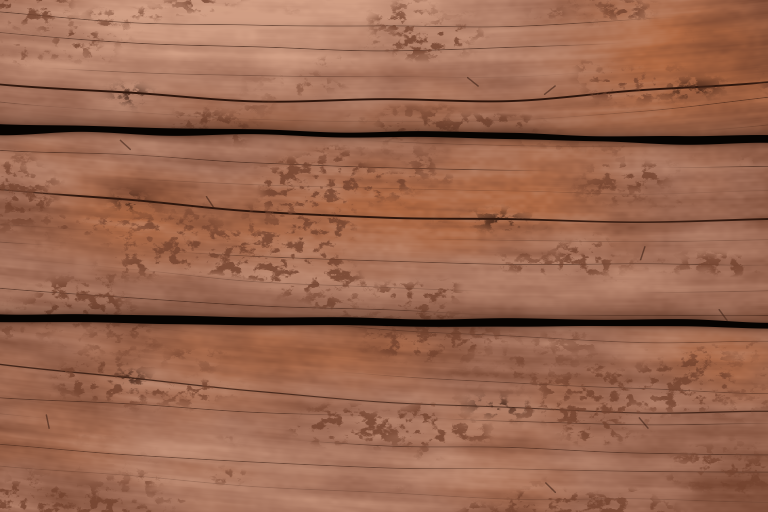
This texture is drawn by a WebGL 1 fragment shader. Its source:

```glsl
precision highp float;
// Three weathered timber boards stacked with dark, slightly tilted gaps.
// Stretched value noise gives the grain, bowed curves the cracks, and
// masked noise the stains, pores, grime and small scars.

uniform vec2 u_resolution;

#define PITCH 0.370
#define SEAM_Y 0.377
#define GAP_HALF 0.0062
#define CRACK_STEP 0.047
#define CRACK_HALF 0.0009
#define CLAY vec3(0.63, 0.43, 0.345)
#define OCHRE vec3(0.69, 0.41, 0.26)
#define PALE vec3(0.79, 0.59, 0.49)
#define UMBER vec3(0.45, 0.26, 0.18)
#define GRIME vec3(0.20, 0.10, 0.06)
#define GAP_COLOR vec3(0.025, 0.010, 0.004)

float hash(vec2 p) {
  vec3 q = fract(p.xyx * vec3(0.1031, 0.1030, 0.0973));
  q += dot(q, q.yzx + 33.33);
  return fract((q.x + q.y) * q.z);
}

float noise(vec2 p) {
  vec2 i = floor(p), f = fract(p);
  f = f * f * (3.0 - 2.0 * f);
  return mix(mix(hash(i), hash(i + vec2(1.0, 0.0)), f.x),
             mix(hash(i + vec2(0.0, 1.0)), hash(i + 1.0), f.x), f.y);
}

float fbm(vec2 p) {
  float sum = 0.0, amp = 0.5;
  for (int i = 0; i < 4; i++) {
    sum += amp * noise(p);
    p = p * 2.03 + 17.3;
    amp *= 0.5;
  }
  return sum / 0.9375;
}

// Soft elliptical patch
float blob(vec2 p, vec2 center, vec2 radius) {
  vec2 q = (p - center) / radius;
  return exp(-dot(q, q));
}

// Antialiased stroke coverage at distance d
float stroke(float d, float halfWidth, float px) {
  return clamp((halfWidth - d) / px + 0.5, 0.0, 1.0);
}

// Height of a gap between boards
float seamHeight(float k, float x) {
  return SEAM_Y + PITCH * k - (0.011 + 0.010 * k) * x
       + 0.006 * (noise(vec2(x * 9.0, k * 7.0 + 3.0)) - 0.5);
}

// Start, slope and bow of the main crack in each board
vec3 mainCrack(float board) {
  return board < 0.5 ? vec3(0.289, -0.188, 0.092)
       : board < 1.5 ? vec3(0.629, -0.153, 0.094)
                     : vec3(0.834, -0.134, 0.140);
}

void main() {
  float px = 1.0 / u_resolution.y;
  vec2 uv = gl_FragCoord.xy / u_resolution;
  vec2 p = gl_FragCoord.xy * px;
  float board = step(seamHeight(0.0, uv.x), uv.y) + step(seamHeight(1.0, uv.x), uv.y);
  vec3 curve = mainCrack(board);
  float bend = curve.y * uv.x + curve.z * uv.x * uv.x;
  vec2 g = vec2(p.x, p.y - bend) + board * vec2(5.3, 2.7);

  // Warm stains
  float cloud = fbm(g * vec2(3.0, 7.0));
  float warm = blob(uv, vec2(0.88, 0.90), vec2(0.20, 0.16))
             + blob(uv, vec2(0.60, 0.58), vec2(0.24, 0.09))
             + 0.7 * blob(uv, vec2(0.16, 0.57), vec2(0.14, 0.10))
             + 0.7 * blob(uv, vec2(0.38, 0.31), vec2(0.22, 0.07))
             + 0.6 * blob(uv, vec2(0.95, 0.30), vec2(0.14, 0.08));
  vec3 color = mix(CLAY, OCHRE, clamp(warm + 1.2 * (cloud - 0.5), 0.0, 1.0));

  // Light, grain and blotches
  float grain = fbm(g * vec2(3.0, 60.0));
  float pores = noise(g * vec2(75.0, 120.0));
  float blotch = fbm(g * vec2(7.0, 14.0) + 40.0);
  float tone = 1.1 * blob(uv, vec2(0.25, 0.96), vec2(0.45, 0.12))
             + 0.6 * blob(uv, vec2(0.52, 0.46), vec2(0.42, 0.07))
             + 0.35 * blob(uv, vec2(0.35, 0.11), vec2(0.50, 0.10))
             - 0.65 * smoothstep(0.45, 0.85, length((uv - vec2(0.42, 0.58)) * vec2(1.0, 0.9)))
             + 0.9 * (grain - 0.5) + 1.2 * (blotch - 0.5) - 0.08;
  tone += (pores - 0.5) * (0.14 + 0.14 * blob(uv, vec2(0.5, 0.62), vec2(0.5, 0.1)));
  color = mix(color, PALE, clamp(tone, 0.0, 1.2));
  color = mix(color, UMBER, clamp(-tone, 0.0, 1.0));

  // Long cracks following the bow of each board
  for (int i = -4; i < 4; i++) {
    float j = float(i);
    vec2 seed = vec2(j + 11.0, board * 13.0 + 2.0);
    float lead = 1.0 - step(0.5, abs(j));
    float h = hash(seed);
    float offset = (j + (1.0 - lead) * (h - 0.5) * 0.9) * CRACK_STEP;
    float y = curve.x + offset + bend * mix(0.5 + 0.8 * h, 1.0, lead)
            + 0.009 * (noise(vec2(p.x * 4.0, seed.x * 3.0 + seed.y)) - 0.5);
    float d = abs(uv.y - y);
    float fade = smoothstep(0.2, 0.6, noise(vec2(p.x * 2.2 + h * 9.0, seed.y + j)));
    float ink = mix((0.2 + 0.5 * hash(seed + 5.0)) * fade, 0.65 + 0.3 * fade, lead);
    float w = CRACK_HALF * (0.6 + (0.5 + fade) * lead);
    color = mix(color, GRIME, ink * (stroke(d, w, px) + 0.12 * exp(-d * 180.0)));
  }

  // Grime clusters on the main crack, and scattered specks
  float ridge = curve.x + bend;
  float far = 0.65 + 0.25 * step(1.5, board);
  float cluster = blob(uv, vec2(0.17, ridge), vec2(0.022, 0.018))
                + blob(uv, vec2(far, ridge), vec2(0.035, 0.018));
  float speck = fbm(p * vec2(65.0, 90.0));
  color = mix(color, GRIME, 0.75 * min(cluster, 1.0) * smoothstep(0.42, 0.62, speck));
  float wear = smoothstep(0.48, 0.72, fbm(p * vec2(5.0, 12.0) + 70.0));
  color = mix(color, UMBER, 0.8 * wear * smoothstep(0.5, 0.68, speck));

  // Short slanted scars, one at most per cell
  vec2 cell = floor(p * vec2(6.0, 9.0));
  vec2 s = fract(p * vec2(6.0, 9.0)) - 0.5;
  s = s / vec2(6.0, 9.0) + 0.02 * (hash(cell + 8.0) - 0.5);
  vec2 dir = normalize(vec2(hash(cell + 3.0) - 0.5, 0.35));
  float scar = length(s - dir * clamp(dot(s, dir), -0.013, 0.013));
  color = mix(color, GRIME, 0.55 * step(0.87, hash(cell)) * stroke(scar, 0.0014, px));

  // Gaps with shaded edges
  for (int i = 0; i < 2; i++) {
    float k = float(i);
    float d = uv.y - seamHeight(k, uv.x);
    float w = GAP_HALF + 0.004 * (noise(vec2(p.x * 6.0, k + 20.0)) - 0.4)
            + 0.005 * exp(-uv.x * 9.0) * step(0.0, d);
    float edge = max(abs(d) - w, 0.0);
    color = mix(color, UMBER * 0.7, 0.65 * exp(-edge * mix(150.0, 70.0, step(0.0, d))));
    color = mix(color, GAP_COLOR, stroke(abs(d), w, px));
  }
  gl_FragColor = vec4(color, 1.0);
}
```
